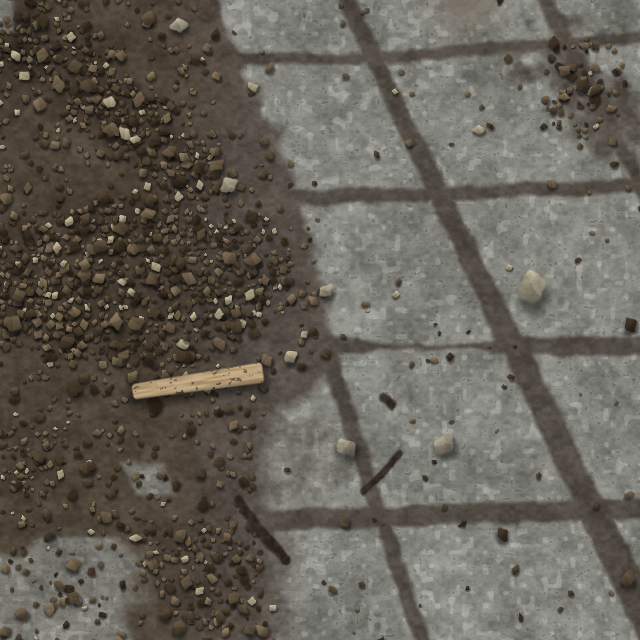
This texture is drawn by a WebGL 1 fragment shader. Its source:

```glsl
precision highp float;
// Weathered paving seen at a slant: grey slabs, dark joints, and soil with gravel on the left.
// Joints are warped line distances, soil is a noisy mask, and gravel is a jittered cell scatter
// that follows soft heaps; a wood chip, twigs and loose stones lie on top.
uniform vec2 u_resolution;

float hash(vec2 p) {
  vec3 q = fract(vec3(p.xyx) * 0.1031);
  q += dot(q, q.yzx + 33.33);
  return fract((q.x + q.y) * q.z);
}

float noise(vec2 p) {
  vec2 i = floor(p), f = fract(p);
  f = f * f * (3.0 - 2.0 * f);
  return mix(mix(hash(i), hash(i + vec2(1, 0)), f.x),
             mix(hash(i + vec2(0, 1)), hash(i + 1.0), f.x), f.y);
}

float fbm(vec2 p) {
  float sum = 0.0, amp = 0.53;
  for (int i = 0; i < 4; i++) {
    sum += amp * noise(p);
    p = mat2(1.6, 1.2, -1.2, 1.6) * p + 7.3;
    amp *= 0.5;
  }
  return sum;
}

float segment(vec2 p, vec2 a, vec2 b) {
  vec2 d = b - a;
  return length(p - a - d * clamp(dot(p - a, d) / dot(d, d), 0.0, 1.0));
}

// 1 inside the limit, falling to 0 over the given softness
float inside(float d, float soft) { return 1.0 - smoothstep(-soft, soft, d); }

float disc(vec2 p, float x, float y, float r) {
  return inside(length(p - vec2(x, y)) - r, 0.05);
}

mat2 turn(float a) { return mat2(cos(a), -sin(a), sin(a), cos(a)); }

// Right-hand border of the soil for a distance down the canvas
float soilEdge(float down) {
  return 0.34 + 0.5 * down - 0.28 * down * down - 0.12 * smoothstep(0.56, 0.68, down);
}

float density(vec2 p) {
  float ridge = inside(segment(p, vec2(0.05, 0.95), vec2(0.29, 0.74)) - 0.06, 0.035);
  float heap = inside(length((p - vec2(0.2, 0.56)) / vec2(0.28, 0.14)) - 0.95, 0.25);
  float pockets = disc(p, 0.04, 0.29, 0.07) + disc(p, 0.32, 0.11, 0.09) + disc(p, 0.91, 0.86, 0.06);
  float stray = 0.16 * inside(p.x - soilEdge(1.0 - p.y) + 0.03, 0.03);
  return max(max(ridge, heap) * 0.82, max(pockets * 0.5, stray)) + 0.012;
}

// One faceted stone with a shadow; o is the offset in stone radii
void stone(inout vec3 col, vec2 o, vec3 tint, float angle) {
  vec2 q = turn(angle) * o * vec2(1.0, 1.2);
  float d = max(length(q), (abs(q.x) + abs(q.y * 1.1)) * 0.83) - 1.0;
  col *= 1.0 - 0.45 * inside(length(o + vec2(-0.1, 0.4)) - 1.0, 0.4);
  float facet = 0.84 + 0.26 * o.y - 0.1 * o.x + 0.12 * step(0.0, q.x + 0.4 * q.y);
  col = mix(col, tint * facet, inside(d, 0.15));
}

void gravel(inout vec3 col, vec2 p, float scale, float amount) {
  for (int k = 0; k < 9; k++) {
    vec2 cell = floor(p * scale) + vec2(mod(float(k), 3.0), floor(float(k) / 3.0)) - 1.0;
    float a = hash(cell + scale), b = hash(cell + scale + 41.7), tone = hash(cell + scale + 19.4);
    vec2 centre = cell + 0.15 + 0.7 * vec2(a, b);
    if (hash(cell + scale + 83.1) < amount * density(centre / scale)) {
      vec3 tint = mix(vec3(0.21, 0.17, 0.12), vec3(0.53, 0.46, 0.36), tone);
      tint = mix(tint, vec3(0.68, 0.64, 0.53), step(0.91, tone));
      stone(col, (p * scale - centre) / (0.28 + 0.26 * b), tint, a * 6.3);
    }
  }
}

void main() {
  vec2 p = gl_FragCoord.xy / u_resolution;
  float broad = fbm(p * 9.0) - 0.5, medium = fbm(p * 34.0 + 5.0) - 0.5;
  float grain = fbm(p * vec2(120, 150)) - 0.5;
  vec2 w = p + 0.012 * vec2(medium, fbm(p * 34.0 + 60.0) - 0.5);
  float down = 1.0 - w.y;

  // Mottled slabs with dark pits, pale flecks and a brown stain
  vec3 col = vec3(0.505, 0.508, 0.48) + 0.14 * broad + 0.2 * medium + 0.19 * grain;
  col += 0.09 * smoothstep(0.68, 0.85, noise(p * 95.0)) - 0.13 * smoothstep(0.18, 0.3, grain);
  col = mix(col, vec3(0.46, 0.4, 0.35), 0.6 * disc(p, 0.73, 1.0, 0.04));

  // Joints: three slanting lines and four nearly level ones
  float joint = abs(w.x - 0.54 - 0.485 * down) * 0.9 - 0.012 - 0.014 * down;
  joint = min(joint, abs(w.x - 0.325 - 0.335 * down) * 0.94 - 0.012);
  joint = min(joint, abs(w.x - 0.853 - 0.51 * down) * 0.9 - 0.011);
  joint = min(joint, abs(down - 0.092 + 0.08 * max(w.x - 0.58, 0.0)) - 0.009);
  joint = min(joint, abs(down - 0.305 + 0.035 * (w.x - 0.6)) - 0.011);
  joint = min(joint, abs(down - 0.541) - 0.003 - 0.012 * smoothstep(0.06, 0.12, abs(w.x - 0.67)));
  joint = min(joint, abs(down - 0.812 + 0.03 * (w.x - 0.45)) - 0.016);
  vec3 earth = vec3(0.335, 0.307, 0.277) + 0.12 * medium + 0.13 * grain;
  col = mix(col, earth * 0.95, inside(joint, 0.005));

  // Soil at left and upper right, with slabs showing through it
  float ragged = 0.08 * broad + 0.05 * medium;
  float soil = inside(p.x - soilEdge(1.0 - p.y) + 0.5 * ragged, 0.035 - 0.023 * smoothstep(0.35, 0.45, p.y));
  float bare = inside(max(p.x - 0.22, p.y - 0.165) + 1.6 * ragged, 0.025);
  vec2 chip = abs(p - vec2(0.333 - 0.4 * p.y, 0.25)) - vec2(0.033, 0.026);
  bare = max(bare, inside(max(chip.x, chip.y) + 0.3 * ragged, 0.008));
  bare = max(bare, inside(max(p.x - 0.02, 0.952 - p.y), 0.006));
  soil *= 1.0 - 0.82 * bare;
  soil = max(soil, 0.9 * inside(segment(p, vec2(0.88, 0.91), vec2(0.95, 0.81)) - 0.05 + 1.3 * ragged, 0.02));
  soil = max(soil, 0.45 * disc(p, 0.46, 0.29, 0.07 - 2.0 * ragged));
  vec3 brown = earth * mix(vec3(0.95, 0.89, 0.82), vec3(1.03), smoothstep(0.2, 0.42, p.x));
  brown *= 1.0 - 0.2 * density(p) - 0.35 * disc(p, 0.03, 0.91, 0.03);
  col = mix(col, brown, soil);

  // Gravel from grit to pebbles, then loose stones
  gravel(col, w, 92.0, 0.8);
  gravel(col, w, 60.0, 0.75);
  gravel(col, w, 40.0, 0.42);
  vec3 pale = vec3(0.63, 0.6, 0.52) + 0.2 * grain;
  stone(col, (w - vec2(0.834, 0.552)) / vec2(0.023, 0.031), pale, 0.3);
  stone(col, (w - vec2(0.51, 0.546)) / 0.012, pale, 0.8);
  stone(col, (w - vec2(0.358, 0.71)) / 0.015, pale, 0.5);
  stone(col, (w - vec2(0.28, 0.958)) / 0.014, pale, 0.1);
  stone(col, (w - vec2(0.541, 0.3)) / 0.017, pale * 0.9, 2.2);
  stone(col, (w - vec2(0.694, 0.304)) / 0.019, pale * 0.9, 1.0);

  // Dark twigs and the pale wood chip
  float twig = min(segment(w, vec2(0.371, 0.218), vec2(0.445, 0.125)) - 0.008,
                   segment(w, vec2(0.572, 0.229), vec2(0.622, 0.292)) - 0.006);
  twig = min(twig, segment(w, vec2(0.601, 0.376), vec2(0.615, 0.367)) - 0.006);
  col = mix(col, vec3(0.18, 0.14, 0.12) + 0.16 * grain, 0.92 * inside(twig, 0.003));
  vec2 along = turn(0.15) * (p - vec2(0.309, 0.403));
  vec2 box = abs(along) - vec2(0.097, 0.008 + 0.02 * along.x);
  float wood = length(max(box, 0.0)) + min(max(box.x, box.y), 0.0) - 0.006;
  col *= 1.0 - 0.45 * inside(wood - 0.004 + 0.3 * along.y, 0.008);
  vec3 tan_wood = vec3(0.71, 0.61, 0.47) + 0.16 * (noise(along * vec2(35, 300)) - 0.5);
  tan_wood *= 1.0 - 0.4 * smoothstep(0.13, 0.25, grain) - 0.25 * inside(along.y + 0.01, 0.004);
  col = mix(col, tan_wood, inside(wood, 0.002));

  gl_FragColor = vec4(clamp(col, 0.0, 1.0), 1.0);
}
```
